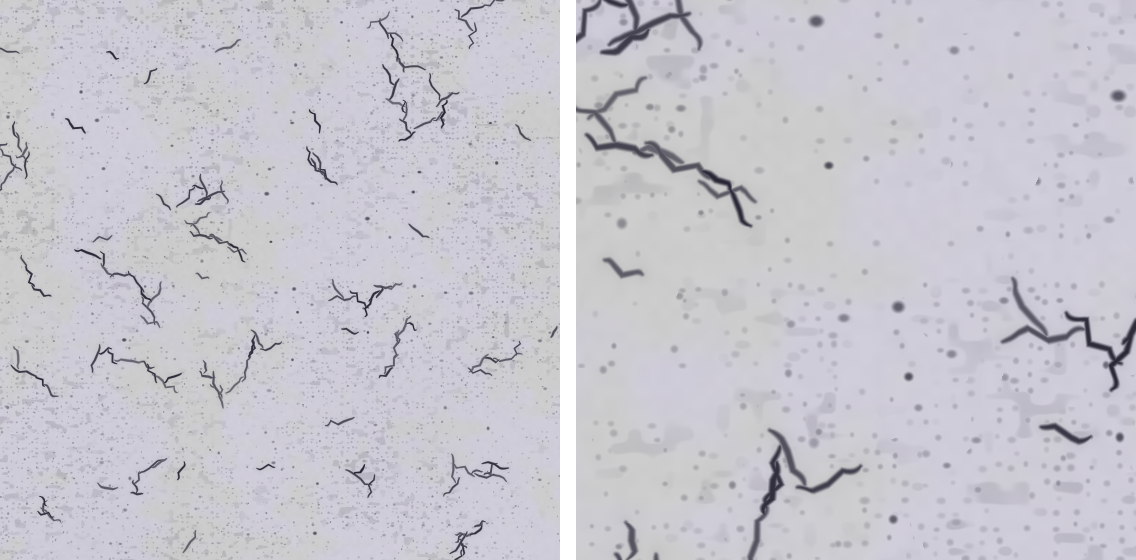
Left: the whole. Right: its middle third, enlarged.
A three.js fragment shader for this texture:

```glsl
// Pale lilac-grey ground with faint specks and scattered tangles of dark, kinked fibres.
varying vec2 vUv;

float hash(vec2 p) {
  vec3 q = fract(vec3(p.xyx) * 0.1031);
  q += dot(q, q.yzx + 33.33);
  return fract((q.x + q.y) * q.z);
}

vec2 hash2(vec2 p) {
  return vec2(hash(p + 17.0), hash(p + 71.0));
}

float noise(vec2 p) {
  vec2 i = floor(p), f = fract(p);
  f = f * f * (3.0 - 2.0 * f);
  return mix(mix(hash(i), hash(i + vec2(1.0, 0.0)), f.x),
             mix(hash(i + vec2(0.0, 1.0)), hash(i + 1.0), f.x), f.y);
}

// Sideways offset of a fibre: straight pieces joined by random kinks
float kink(float x, float seed) {
  float cell = floor(x / 0.011);
  float bend = mix(hash(vec2(cell, seed)), hash(vec2(cell + 1.0, seed)), fract(x / 0.011));
  return (bend - 0.5) * 0.012;
}

// Darkness of one fibre that starts at the origin and runs along dir
float fibre(vec2 p, vec2 dir, float len, float seed) {
  vec2 q = vec2(dot(p, dir), dot(p, vec2(-dir.y, dir.x)));
  float x = clamp(q.x, 0.0, len);
  float t = x / len;
  float envelope = min(1.0, 6.0 * t * (1.0 - t));
  float d = 0.88 * length(vec2(q.x - x, q.y - envelope * kink(x, seed)));
  float width = mix(0.0005, 0.0016, sqrt(t * (1.0 - t)) * 2.0);
  width *= mix(0.75, 1.1, hash(vec2(seed, 5.0)));
  float core = 1.0 - smoothstep(width - 0.001, width + 0.0015, d);
  return mix(0.6, 1.0, hash(vec2(seed, 8.0))) * core + 0.09 * exp(-d / 0.003) * (1.0 - core);
}

// Fibres that branch from a walking point: single strands or dense tangles
float tangles(vec2 p) {
  float ink = 0.0;
  for (int i = 0; i < 56; i++) {
    float n = float(i);
    vec2 cell = vec2(mod(n, 7.0), floor(n / 7.0));
    vec2 start = (cell + hash2(cell + 3.0) * 1.3 - 0.15) / vec2(7.0, 8.0);
    if (distance(p, start) > 0.22) continue;

    float kind = hash(cell + 40.0);
    float count = kind < 0.1 ? 0.0 : kind < 0.66 ? 1.0 : 3.0 + floor(hash(cell + 90.0) * 6.0);
    float heading = 6.2832 * hash(cell + 25.0);
    for (int j = 0; j < 8; j++) {
      if (float(j) >= count) break;
      float seed = n * 9.0 + float(j);
      vec2 r = hash2(vec2(seed, 2.0));
      float angle = heading + (r.x - 0.5) * 2.8;
      float len = mix(0.02, 0.055, r.y);
      vec2 dir = vec2(cos(angle), sin(angle));
      ink = max(ink, fibre(p - start, dir, len, seed));
      start += dir * len * mix(0.25, 0.95, hash(vec2(seed, 13.0)));
    }
  }
  return ink;
}

// One soft, slightly squashed speck in some of the cells of a grid
float specks(vec2 p, float cells, float chance, float radius) {
  vec2 id = floor(p * cells);
  vec2 r = hash2(id + cells);
  vec2 q = (fract(p * cells) - mix(vec2(0.25), vec2(0.75), r)) / cells;
  q.x *= mix(0.65, 1.25, r.y);
  float size = radius * mix(0.5, 1.0, hash(id + 9.0));
  float present = step(hash(id + cells * 2.0), chance);
  float strength = mix(0.3, 1.0, hash(id + 55.0));
  return present * strength * (1.0 - smoothstep(size * 0.3, size + 0.0009, length(q)));
}

void main() {
  vec2 p = vUv;

  // Ground: neutral grey and lilac in soft patches and upright bands
  float tint = 0.45 * noise(p * vec2(6.0, 1.5) + 4.0) + 0.3 * noise(p * 9.0)
             + 0.25 * noise(p * 34.0);
  vec3 color = mix(vec3(0.80, 0.80, 0.80), vec3(0.81, 0.80, 0.85), smoothstep(0.38, 0.64, tint));
  color += 0.014 * (noise(p * 150.0) - 0.5) + 0.012 * (noise(p * 4.0 + 30.0) - 0.5);

  // Specks: faint dust gathered in patches, mid-grey dots, a few dark grains
  float dust = smoothstep(0.25, 0.75, 0.6 * noise(p * 8.0 + 50.0) + 0.4 * noise(p * 25.0));
  float ink = 0.24 * specks(p, 112.0, 0.12 + 0.5 * dust, 0.0024);
  ink = max(ink, 0.42 * specks(p + 0.37, 61.0, 0.08 + 0.28 * dust, 0.0028));
  ink = max(ink, 0.8 * specks(p + 0.71, 23.0, 0.13, 0.0042));

  // Smudges: ragged pale grey spots
  float smudge = smoothstep(0.66, 0.86, noise(p * vec2(95.0, 130.0)));
  ink = max(ink, 0.13 * smudge * dust);

  ink = max(ink, tangles(p));
  gl_FragColor = vec4(mix(color, vec3(0.16, 0.15, 0.21), ink), 1.0);
}
```
